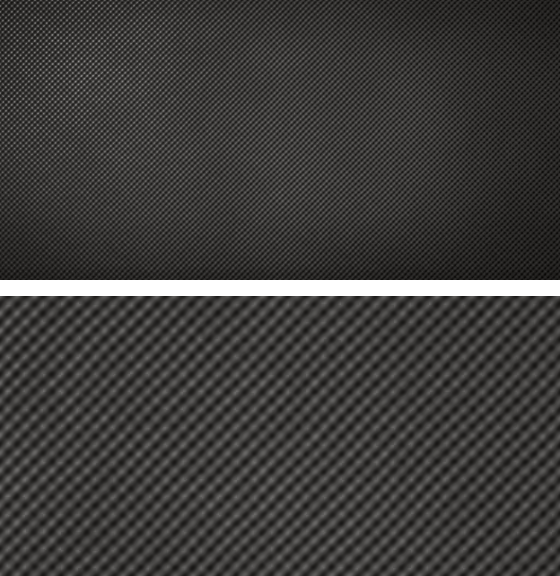
Top, the full canvas; bottom, a detail of the centre.
Write a Shadertoy shader that draws this texture.

```glsl
// Dark embossed rubber sheet: staggered bumps on diagonal ridges, lit from the upper left.

float hash(vec2 p) {
    return fract(sin(dot(p, vec2(127.1, 311.7))) * 43758.5453);
}

float valueNoise(vec2 p) {
    vec2 i = floor(p), f = fract(p);
    f = f * f * (3.0 - 2.0 * f);
    return mix(mix(hash(i), hash(i + vec2(1, 0)), f.x),
               mix(hash(i + vec2(0, 1)), hash(i + vec2(1, 1)), f.x), f.y);
}

float cloud(vec2 p) {
    float sum = 0.0, weight = 0.5;
    for (int i = 0; i < 4; i++) {
        sum += weight * valueNoise(p);
        p = p * 2.1 + 7.3;
        weight *= 0.5;
    }
    return sum / 0.9375;
}

// Two crossed diagonal waves; their crests meet in staggered bumps.
float weave(vec2 p, float ridge) {
    vec2 wave = cos(6.28318 * vec2(p.x - p.y, p.x + p.y));
    return dot(wave, vec2(0.5 + ridge, 0.5 - ridge));
}

void mainImage(out vec4 fragColor, in vec2 fragCoord) {
    vec2 uv = fragCoord / iResolution.xy;
    vec2 sheet = uv * vec2(2.0, 1.0);

    // 96 columns and 48 row pairs, nudged slightly out of true
    vec2 cell = uv * vec2(96.0, 48.0);
    cell += 0.12 * (vec2(valueNoise(cell * 0.3), valueNoise(cell * 0.3 + 40.0)) - 0.5);

    float leftGlow = 1.0 - smoothstep(0.0, 0.5, uv.x);
    float rightSide = smoothstep(0.5, 1.0, uv.x);
    float ridge = 0.05 + 0.15 * (1.0 - leftGlow) * (1.0 - 0.6 * rightSide);
    float height = weave(cell, ridge);

    // Broad light fades to the right, the bottom and the corners
    vec2 fromCentre = (uv - vec2(0.42, 0.55)) * vec2(1.6, 1.7);
    float vignette = 1.0 - 0.4 * smoothstep(0.4, 1.3, length(fromCentre));
    vignette *= mix(0.85, 1.0, smoothstep(0.0, 0.06, uv.y));
    float light = mix(0.232, 0.215, rightSide) * vignette;

    // Crests shine on the left, pits deepen on the right
    float crest = max(height, 0.0), pit = max(-height, 0.0);
    float shine = 0.11 + 0.2 * leftGlow * smoothstep(0.1, 0.9, uv.y) - 0.04 * rightSide;
    float depth = 0.11 + 0.02 * rightSide;
    float bumpWear = 0.75 + 0.5 * hash(floor(cell + 0.5));
    float value = light + vignette * (shine * pow(crest, 1.3) * bumpWear - depth * pit);

    // Directional shading of the bump flanks
    float flank = height - weave(cell + vec2(-0.12, 0.12), ridge);
    value += 0.025 * flank * vignette;

    // Faint blotches and dusty grain
    value *= 0.9 + 0.2 * cloud(sheet * 4.0);
    value += 0.035 * (valueNoise(sheet * 230.0) - 0.5);

    vec3 color = value + vec3(0.006, 0.001, -0.005);
    fragColor = vec4(clamp(color, 0.0, 1.0), 1.0);
}
```
